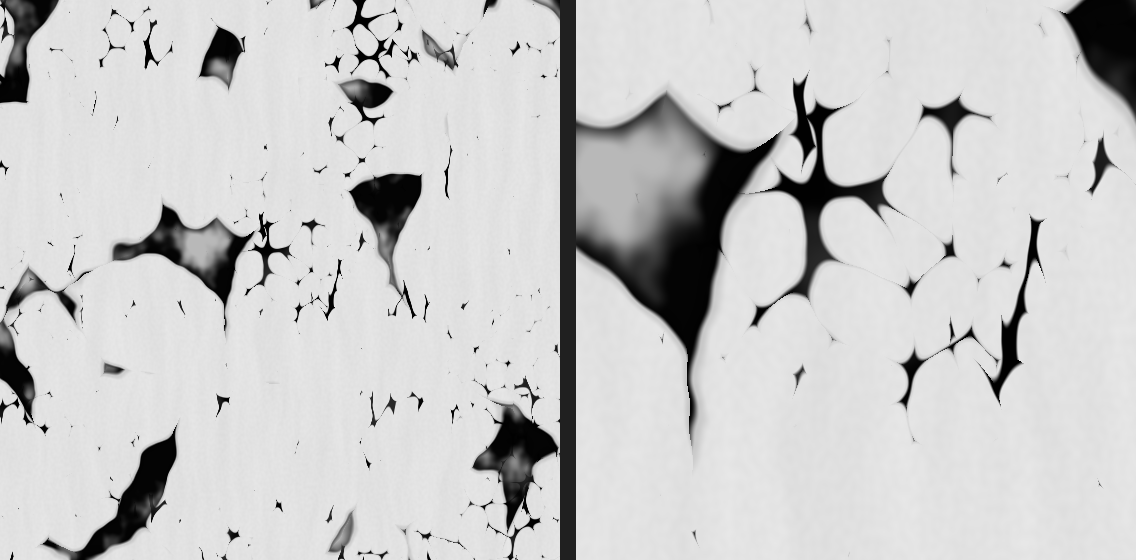
Left: the whole. Right: its middle third, enlarged.
A WebGL 2 fragment shader for this texture:

```glsl
#version 300 es
precision highp float;
precision highp int;

#define PLATE_SCALE vec2(5.0, 3.7)
#define CHIP_SCALE vec2(25.0, 20.0)
#define CRACK_SCALE vec2(34.0, 14.0)
#define PLATE_OPEN -0.09
#define CHIP_OPEN -0.165
#define CRACK_OPEN -0.17
#define CORNER_SHARPNESS 8.0
#define WARP 0.02
#define PAINT 0.885
#define RELIEF 0.035
#define PIT_DARK 0.015
#define PIT_LIGHT 0.72

uniform vec2 u_resolution;
out vec4 fragColor;

vec2 hash2(vec2 cell) {
  uvec2 v = uvec2(ivec2(cell)) * 1664525u + 1013904223u;
  for (int i = 0; i < 2; i++) {
    v.x += v.y * 1664525u;
    v.y += v.x * 1664525u;
    v ^= v >> 16u;
  }
  return vec2(v & 0xffffu) / 65535.0;
}

float cornerSlope(vec2 cell, vec2 offset) {
  float angle = 6.2832 * hash2(cell).x;
  return dot(vec2(cos(angle), sin(angle)), offset);
}

float gradientNoise(vec2 p) {
  vec2 i = floor(p), f = p - i;
  vec2 u = f * f * f * (f * (f * 6.0 - 15.0) + 10.0);
  vec2 e = vec2(1.0, 0.0);
  float low = mix(cornerSlope(i, f), cornerSlope(i + e, f - e), u.x);
  float high = mix(cornerSlope(i + e.yx, f - e.yx), cornerSlope(i + 1.0, f - 1.0), u.x);
  return mix(low, high, u.y);
}

float fbm(vec2 p) {
  float sum = 0.0, gain = 1.0;
  for (int i = 0; i < 3; i++) {
    sum += gain * gradientNoise(p);
    p = p * 2.03 + 19.7;
    gain *= 0.45;
  }
  return sum;
}

// Distance to the cell border, with rounded corners at the junctions
float roundedCells(vec2 p) {
  vec2 i = floor(p), f = p - i;
  vec2 nearest = vec2(0.0), home = vec2(0.0);
  float best = 9.0;
  for (int y = -1; y <= 1; y++)
    for (int x = -1; x <= 1; x++) {
      vec2 cell = vec2(x, y);
      vec2 toSite = cell + hash2(i + cell) - f;
      float d = dot(toSite, toSite);
      if (d < best) {
        best = d;
        nearest = toSite;
        home = cell;
      }
    }
  float sum = 0.0;
  for (int y = -2; y <= 2; y++)
    for (int x = -2; x <= 2; x++) {
      vec2 cell = home + vec2(x, y);
      vec2 toSite = cell + hash2(i + cell) - f;
      vec2 between = toSite - nearest;
      if (dot(between, between) > 0.0001) {
        float border = dot(0.5 * (toSite + nearest), normalize(between));
        sum += exp(-CORNER_SHARPNESS * border);
      }
    }
  return -log(sum) / CORNER_SHARPNESS;
}

void main() {
  vec2 p = gl_FragCoord.xy / min(u_resolution.x, u_resolution.y);

  // Ragged outlines
  vec2 q = p + WARP * vec2(fbm(p * 6.0 + 3.1), fbm(p * 6.0 + 47.3));
  q += 0.18 * WARP * vec2(gradientNoise(p * 45.0), gradientNoise(p * 45.0 + 31.0));

  // Openness of each layer: wide gaps, clustered chips, short cracks
  float opening = fbm(p * vec2(4.6, 4.0) + 11.4);
  float cluster = fbm(p * 3.2 + 71.6) + 0.45 * opening;
  float plateGap = PLATE_OPEN + 0.38 * opening - roundedCells(q * PLATE_SCALE + 7.0);
  float chipGap = CHIP_OPEN + 0.34 * cluster - roundedCells(q * CHIP_SCALE + 60.0);
  float crackGap = CRACK_OPEN + 0.36 * gradientNoise(p * vec2(15.0, 11.0) + 5.5)
                 - roundedCells(q * CRACK_SCALE + 130.0);

  float plateHole = smoothstep(0.0, 0.02, plateGap);
  float smallHole = max(smoothstep(0.0, 0.045, chipGap), smoothstep(0.0, 0.045, crackGap));

  // Pale paint with vertical streaks and fine grain
  float streaks = gradientNoise(q * vec2(36.0, 4.0) + 9.0)
                + 0.6 * gradientNoise(q * vec2(80.0, 11.0) + 23.0);
  float grain = gradientNoise(p * vec2(190.0, 150.0));
  float paint = PAINT + RELIEF * (0.6 * streaks + 0.45 * grain);
  paint -= 0.09 * smoothstep(-0.025, 0.0, plateGap);
  paint -= 0.05 * smoothstep(-0.03, 0.0, chipGap);

  // Dark hollows with soft grey lumps, deeper where narrow
  float lumps = fbm(p * vec2(11.0, 8.0) + 37.0) + 0.12 * gradientNoise(p * 60.0);
  float pit = mix(PIT_DARK, PIT_LIGHT, smoothstep(-0.12, 0.45, lumps));
  pit *= mix(0.45, 1.0, smoothstep(0.0, 0.07, plateGap));

  float shade = mix(paint, pit, plateHole);
  shade = mix(shade, min(shade, 0.5 * pit), smallHole);
  fragColor = vec4(vec3(clamp(shade, 0.0, 1.0)), 1.0);
}
```
